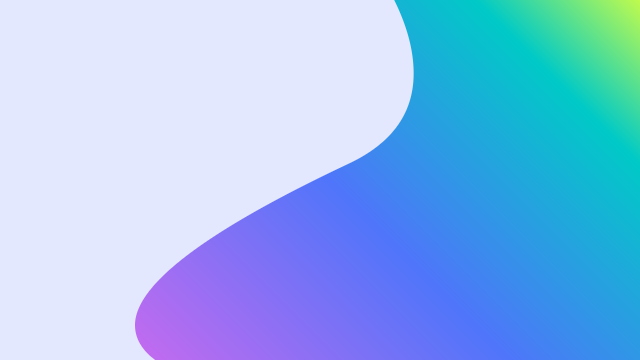
Reproduce this background procedurally as a WebGL 2 fragment shader.

```glsl
#version 300 es
precision highp float;

// A pale lavender field beside a flowing, S-shaped panel of colour.
// Quadratic Bezier arcs, solved by height, give the panel's left edge;
// a diagonal four-stop gradient fills it from violet to lime.

uniform vec2 u_resolution;
out vec4 fragColor;

// Signed distance estimate to an arc that rises steadily from a to c; positive on the right.
float arcSide(vec2 p, vec2 a, vec2 b, vec2 c) {
    vec2 rise = b - a;
    vec2 bend = a - 2.0 * b + c;
    float h = p.y - a.y;
    float t = h / (rise.y + sqrt(max(rise.y * rise.y + bend.y * h, 0.0)));
    vec2 onCurve = a + t * (2.0 * rise + t * bend);
    vec2 tangent = rise + t * bend;
    return (p.x - onCurve.x) * tangent.y / length(tangent);
}

// Picks the arc that spans the height of p.
float panelSide(vec2 p) {
    vec2 foot = vec2(0.431, 0.0);
    vec2 leftmost = vec2(0.375, 0.097);
    vec2 middle = vec2(0.970, 0.546);
    vec2 rightmost = vec2(1.149, 0.796);
    vec2 top = vec2(1.095, 1.0);
    if (p.y < leftmost.y) return arcSide(p, foot, vec2(0.375, 0.042), leftmost);
    if (p.y < middle.y) return arcSide(p, leftmost, vec2(0.375, 0.266), middle);
    if (p.y < rightmost.y) return arcSide(p, middle, vec2(1.149, 0.631), rightmost);
    return arcSide(p, rightmost, vec2(1.149, 0.891), top);
}

// Position of s between two gradient stops, clamped to 0..1.
float ramp(float from, float to, float s) {
    return clamp((s - from) / (to - from), 0.0, 1.0);
}

vec3 panelColor(float s) {
    vec3 violet = vec3(0.75, 0.42, 0.94);
    vec3 blue = vec3(0.31, 0.46, 0.98);
    vec3 teal = vec3(0.0, 0.79, 0.78);
    vec3 lime = vec3(0.74, 0.98, 0.31);
    vec3 color = mix(violet, blue, ramp(0.43, 1.417, s));
    color = mix(color, teal, ramp(1.417, 2.322, s));
    return mix(color, lime, ramp(2.322, 2.771, s));
}

void main() {
    // Canvas units: height 1, width 16/9.
    vec2 p = gl_FragCoord.xy / u_resolution * vec2(16.0 / 9.0, 1.0);
    vec3 lavender = vec3(0.894, 0.91, 1.0);

    // Edge softened over about one pixel.
    float coverage = clamp(panelSide(p) * u_resolution.y + 0.5, 0.0, 1.0);
    fragColor = vec4(mix(lavender, panelColor(p.x + p.y), coverage), 1.0);
}
```
